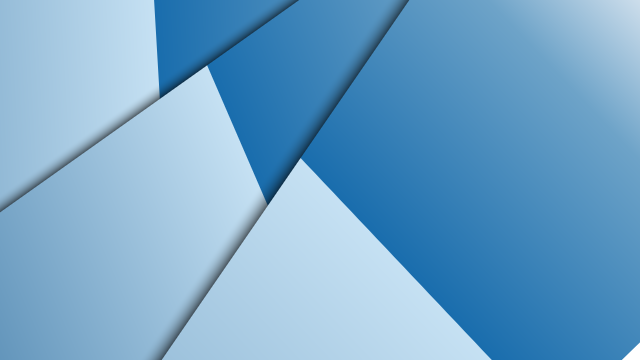
Reproduce this background procedurally as a Shadertoy shader.

```glsl
#define DEEP_BLUE vec3(0.098, 0.427, 0.678)
#define MID_BLUE vec3(0.43, 0.64, 0.785)
#define HAZE vec3(0.82, 0.88, 0.93)
#define PALE vec3(0.775, 0.882, 0.953)
#define STEEL vec3(0.38, 0.58, 0.73)
#define CORNER_WHITE vec3(1.0)
#define SHADOW_STRENGTH 0.6
#define BACK_SHADOW_WIDTH 0.040
#define FRONT_SHADOW_WIDTH 0.052

// Signed distance to the line a-b, positive on the left when going from a to b
float lineSide(vec2 p, vec2 a, vec2 b) {
    vec2 d = normalize(b - a);
    return d.x * (p.y - a.y) - d.y * (p.x - a.x);
}

// Antialiased coverage of the positive side
float cover(float dist) {
    return clamp(dist * iResolution.y + 0.5, 0.0, 1.0);
}

// Sheet folded along a-b: blue on the right, pale on the left
vec3 foldedSheet(vec2 p, vec2 a, vec2 b, float paleFalloff) {
    float dist = lineSide(p, a, b);
    vec3 blue = mix(DEEP_BLUE, MID_BLUE, clamp(dist / 0.68, 0.0, 1.0));
    blue = mix(blue, HAZE, clamp((dist - 0.68) / 0.32, 0.0, 1.0));
    vec3 pale = mix(PALE, STEEL, clamp(-dist * paleFalloff, 0.0, 1.0));
    return mix(pale, blue, cover(dist));
}

// Soft shadow cast on the lower sheet, then the upper sheet
vec3 stack(vec3 lower, vec3 upper, float edge, float width) {
    float fade = 1.0 - clamp(edge / width, 0.0, 1.0);
    lower *= 1.0 - SHADOW_STRENGTH * fade * fade;
    return mix(upper, lower, cover(edge));
}

void mainImage(out vec4 fragColor, in vec2 fragCoord) {
    vec2 p = fragCoord / iResolution.xy * vec2(16.0 / 9.0, 1.0);

    // Three sheets from back to front
    vec3 back = foldedSheet(p, vec2(0.428, 1.0), vec2(0.444, 0.725), 1.12);
    vec3 middle = foldedSheet(p, vec2(0.576, 0.817), vec2(0.743, 0.431), 1.15);
    vec3 front = foldedSheet(p, vec2(0.836, 0.560), vec2(1.366, 0.0), 0.62);

    // Clipped lower right corner
    float corner = lineSide(p, vec2(1.778, 0.049), vec2(1.727, 0.0));
    front = mix(front, CORNER_WHITE, cover(corner));

    // Slanted sheet edges
    float middleEdge = lineSide(p, vec2(0.0, 0.410), vec2(0.831, 1.0));
    float frontEdge = lineSide(p, vec2(0.449, 0.0), vec2(1.137, 1.0));
    vec3 color = stack(back, middle, middleEdge, BACK_SHADOW_WIDTH);
    color = stack(color, front, frontEdge, FRONT_SHADOW_WIDTH);

    fragColor = vec4(color, 1.0);
}
```
